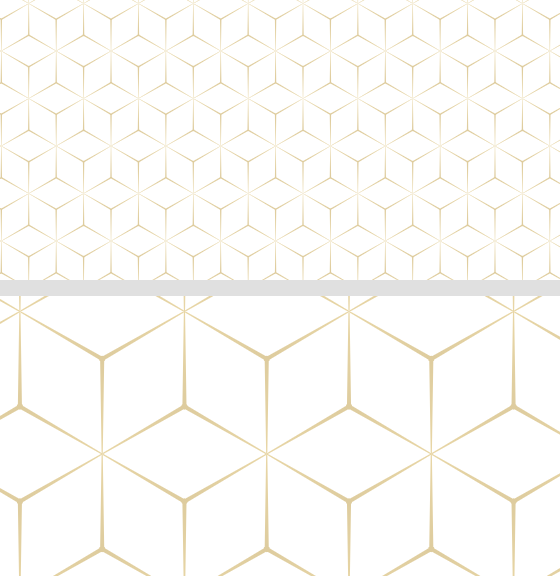
Top: the whole. Bottom: its middle third, enlarged.
Give the GLSL for this pattern, as a WebGL 2 fragment shader.

```glsl
#version 300 es
precision highp float;
// Tumbling-block lattice of fine gold lines on white.
// Each hexagonal cell is folded onto one spoke, which runs from the
// six-way star at its centre to a three-way joint, widening on the way.
uniform vec2 u_resolution;
out vec4 fragColor;

const float SQRT3 = 1.7320508;

// Offset from the nearest star of a triangular lattice of period 1.
vec2 nearestStar(vec2 p) {
    vec2 size = vec2(1.0, SQRT3);
    vec2 a = mod(p + 0.5 * size, size) - 0.5 * size;
    vec2 b = mod(p, size) - 0.5 * size;
    return dot(a, a) < dot(b, b) ? a : b;
}

// Fold the six spokes onto one: x runs along it, y is the distance across.
vec2 foldSpokes(vec2 p) {
    p = abs(p);
    vec2 mirror = vec2(-0.5 * SQRT3, 0.5);
    p -= 2.0 * max(dot(p, mirror), 0.0) * mirror;
    return vec2(dot(p, vec2(0.5 * SQRT3, 0.5)),
                abs(dot(p, vec2(-0.5, 0.5 * SQRT3))));
}

// Share of a pixel covered by a band, exact even for hairlines.
float bandCoverage(float dist, float halfWidth, float pixel) {
    return clamp((halfWidth - dist) / pixel + 0.5, 0.0, 1.0)
         - clamp((-halfWidth - dist) / pixel + 0.5, 0.0, 1.0);
}

void main() {
    // Lattice units: one period is 0.1959 of the canvas height.
    float period = 0.1959;
    float pixel = 1.0 / (u_resolution.y * period);
    vec2 p = (gl_FragCoord.xy / u_resolution.y - vec2(0.7883, 0.4786)) / period;

    vec2 spoke = foldSpokes(nearestStar(p));
    float toJoint = clamp(spoke.x * SQRT3, 0.0, 1.0);

    // Tapered line, with a small rounded swelling at the joint.
    float line = bandCoverage(spoke.y, mix(0.0036, 0.0125, toJoint), pixel);
    float jointDist = length(spoke - vec2(1.0 / SQRT3, 0.0));
    float joint = clamp((0.019 - jointDist) / pixel + 0.5, 0.0, 1.0);
    float ink = max(line, joint);

    // Gold is paler toward the stars.
    vec3 paleGold = vec3(0.91, 0.84, 0.65);
    vec3 deepGold = vec3(0.87, 0.80, 0.62);
    vec3 gold = mix(paleGold, deepGold, toJoint);
    fragColor = vec4(mix(vec3(1.0), gold, ink), 1.0);
}
```
